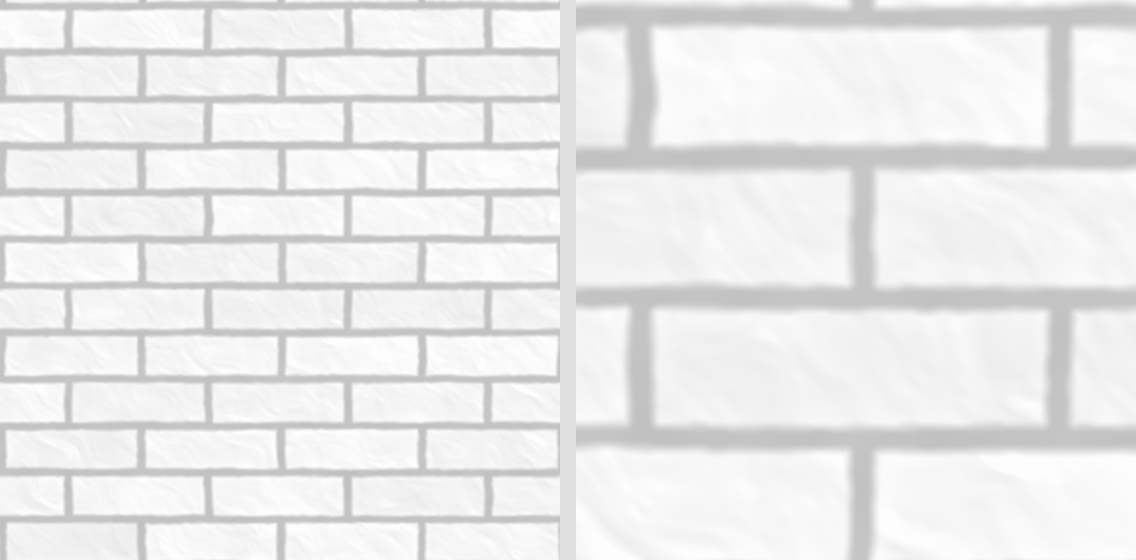
Left, the full canvas; right, a detail of the centre.
Give the GLSL for this texture, as a WebGL 2 fragment shader.

```glsl
#version 300 es
precision highp float;
// Whitewashed brick wall: running bond, soft grey mortar, faintly chipped faces.

uniform vec2 u_resolution;
out vec4 fragColor;

const vec2 BRICKS = vec2(4.0, 12.0);          // repeats across and down
const float ASPECT = 3.0;                     // brick pitch, width over height
const vec2 BOND_ORIGIN = vec2(0.013, -0.125); // first joint, in brick pitches
const float BOND_SHIFT = 0.475;               // sideways shift of odd courses
const vec2 JOINT_HALF = vec2(0.088, 0.084);   // in course heights
const float EDGE_SOFTNESS = 0.055;
const vec3 MORTAR = vec3(0.765);
const vec3 BRICK_SHADE = vec3(0.915);
const vec3 BRICK_LIGHT = vec3(0.982);

float hash(vec2 p) {
  return fract(sin(dot(p, vec2(127.1, 311.7))) * 43758.5453);
}

// Value noise, -1 to 1, repeating after a whole-number period.
float wrapNoise(vec2 p, vec2 period) {
  vec2 cell = floor(p);
  vec2 f = fract(p);
  f = f * f * (3.0 - 2.0 * f);
  vec2 a = mod(cell, period);
  vec2 b = mod(cell + 1.0, period);
  float low = mix(hash(a), hash(vec2(b.x, a.y)), f.x);
  float high = mix(hash(vec2(a.x, b.y)), hash(b), f.x);
  return 2.0 * mix(low, high, f.y) - 1.0;
}

float wrapFbm(vec2 p, vec2 period) {
  float sum = 0.0;
  float gain = 0.55;
  for (int i = 0; i < 3; i++) {
    sum += gain * wrapNoise(p, period);
    p *= 2.0;
    period *= 2.0;
    gain *= 0.5;
  }
  return sum;
}

float roundedBox(vec2 p, vec2 halfSize, float radius) {
  vec2 q = abs(p) - halfSize + radius;
  return length(max(q, 0.0)) + min(max(q.x, q.y), 0.0) - radius;
}

// Height of the chipped face, with strokes falling to the right.
float faceHeight(vec2 p, vec2 seed) {
  vec2 period = vec2(64.0);
  vec2 warp = vec2(wrapNoise(p * 1.8 + seed, period),
                   wrapNoise(p * 1.8 + seed + 19.0, period));
  p += 0.22 * warp;
  vec2 stroke = vec2(dot(p, vec2(0.8, -0.6)), dot(p, vec2(0.6, 0.8)));
  return wrapFbm(stroke * vec2(1.7, 3.6) + seed, period);
}

// Tone of one brick face, 0 shaded to 1 light.
float faceTone(vec2 p, vec2 id, float depth) {
  vec2 seed = floor(vec2(hash(id + 3.0), hash(id + 8.0)) * 64.0);
  float tone = mix(0.42, 0.92, hash(id + 14.0));
  float height = faceHeight(p, seed);
  float slope = height - faceHeight(p + vec2(0.045, 0.06), seed);
  float cloud = wrapFbm(p * vec2(1.4, 1.9) + seed + 31.0, vec2(64.0));
  float chip = smoothstep(0.42, 0.62, height);
  float rim = 1.0 - smoothstep(0.03, 0.2, depth);
  return tone + 0.34 * cloud + 0.65 * slope + 0.22 * chip + 0.16 * rim;
}

void main() {
  vec2 uv = gl_FragCoord.xy / u_resolution;

  // Running bond: course number, wrapped brick number, centred local position.
  vec2 grid = uv * BRICKS - BOND_ORIGIN;
  float course = floor(grid.y);
  grid.x -= BOND_SHIFT * mod(course, 2.0);
  vec2 id = mod(floor(grid), BRICKS);
  vec2 local = (fract(grid) - 0.5) * vec2(ASPECT, 1.0);

  // Uneven edges and a small size change for each brick.
  vec2 wobble = vec2(wrapNoise(uv * vec2(24.0, 36.0), vec2(24.0, 36.0)),
                     wrapNoise(uv * vec2(20.0, 36.0) + 7.0, vec2(20.0, 36.0)));
  vec2 jitter = vec2(hash(id + 41.0), hash(id + 53.0)) - 0.5;
  vec2 halfSize = vec2(0.5 * ASPECT, 0.5) - JOINT_HALF + 0.016 * jitter;
  float dist = roundedBox(local + 0.02 * wobble, halfSize, 0.035);
  dist += 0.012 * wrapNoise(uv * 96.0, vec2(96.0));

  // Faces over mortar, joined by a soft edge.
  float tone = clamp(faceTone(local, id, -dist), 0.0, 1.15);
  vec3 face = min(mix(BRICK_SHADE, BRICK_LIGHT, tone), vec3(0.995));
  vec3 mortar = MORTAR + 0.016 * wrapFbm(uv * 32.0, vec2(32.0));
  float cover = 1.0 - smoothstep(-EDGE_SOFTNESS, EDGE_SOFTNESS, dist);
  fragColor = vec4(mix(mortar, face, cover), 1.0);
}
```
